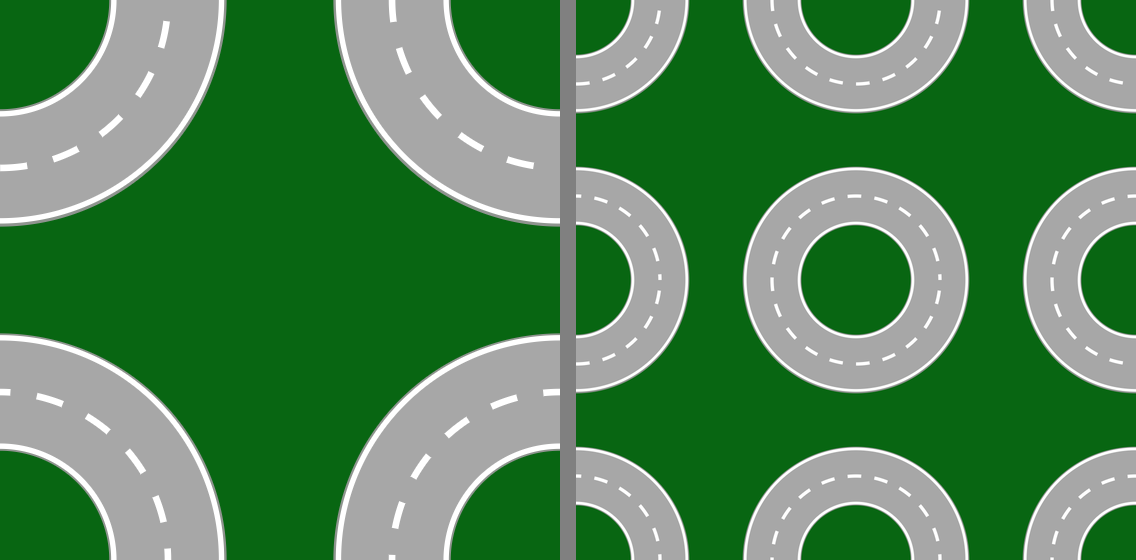
Left, the tile; right, the same tile 2 across and 2 down.
Write a WebGL 1 fragment shader that draws this pattern.

```glsl
precision highp float;
// Ring road with white edge lines and a dashed centre line on grass, one ring per tile.

uniform vec2 u_resolution;

const float TAU = 6.2831853;

const vec3 GRASS = vec3(0.03, 0.40, 0.07);
const vec3 SHOULDER = vec3(0.56, 0.58, 0.56);
const vec3 ASPHALT = vec3(0.655);
const vec3 PAINT = vec3(1.0);

// Lengths are fractions of the tile side.
const float ROAD_RADIUS = 0.2999;
const float ROAD_HALF = 0.1048;
const float INNER_LINE = 0.2033;
const float OUTER_LINE = 0.3956;
const float LINE_HALF = 0.0048;
const float DASH_HALF_WIDTH = 0.0059;
const vec2 OUTER_SHIFT = vec2(0.0, 0.0012);

// Dash spacing in turns around the ring.
const float DASH_PERIOD = 0.051;
const float DASH_CENTRE = 0.0490;
const float DASH_FILL = 0.505;

// Signed distance to a circular band.
float band(float radius, float centre, float halfWidth) {
  return abs(radius - centre) - halfWidth;
}

// Signed distance to dashes along a circle, counted from the +x axis.
float dashes(vec2 p, float radius, float halfWidth) {
  float turn = fract(atan(p.y, p.x) / TAU);
  float cell = fract((turn - DASH_CENTRE) / DASH_PERIOD + 0.5) - 0.5;
  float along = (abs(cell) - 0.5 * DASH_FILL) * DASH_PERIOD * TAU * radius;
  return max(along, band(length(p), radius, halfWidth));
}

// Antialiased coverage of a signed distance.
float coverage(float dist, float pixel) {
  return clamp(0.5 - dist / pixel, 0.0, 1.0);
}

void main() {
  float pixel = 1.0 / min(u_resolution.x, u_resolution.y);
  vec2 uv = gl_FragCoord.xy / u_resolution;

  // Wrapped coordinates centred on the tile corners
  vec2 p = fract(uv + 0.5) - 0.5;
  float radius = length(p);

  // Road bed and its edge lines
  float road = band(radius, ROAD_RADIUS, ROAD_HALF);
  float innerLine = band(radius, INNER_LINE, LINE_HALF);
  float outerLine = band(length(p - OUTER_SHIFT), OUTER_LINE, LINE_HALF);
  float edges = min(innerLine, outerLine);
  float surface = max(INNER_LINE - radius, radius - OUTER_LINE);
  float centreLine = dashes(p, ROAD_RADIUS, DASH_HALF_WIDTH);

  // Layers from the ground up
  vec3 color = mix(GRASS, SHOULDER, coverage(road, pixel));
  color = mix(color, ASPHALT, coverage(surface, pixel));
  color = mix(color, PAINT, coverage(min(edges, centreLine), pixel));

  gl_FragColor = vec4(color, 1.0);
}
```
